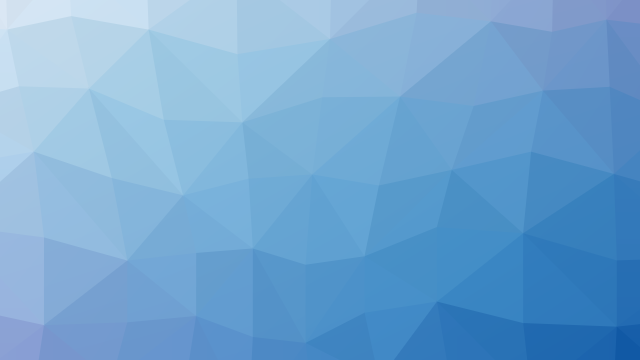
Reproduce this background procedurally as a WebGL 1 fragment shader.

```glsl
precision highp float;

uniform vec2 u_resolution;

#define GRID_SIZE vec2(8.73, 4.91)
#define GRID_OFFSET vec2(0.34, 0.40)
#define SWAY 0.43
#define SWELL 0.16
#define RIPPLE 0.19
#define FACET_CONTRAST 0.035
#define FACET_SLOPE 0.12
#define CORNER_TINT vec3(0.09, -0.07, -0.03)

float hash(vec2 p) {
    return fract(sin(dot(p, vec2(127.1, 311.7))) * 43758.5453);
}

// Mesh corner: a lattice point displaced by crossed waves
vec2 meshVertex(vec2 id) {
    float sway = SWAY * sin(0.75 * id.y - 1.05) * cos(0.72 * (id.x - 1.2));
    float swell = SWELL * cos(0.9 * (id.x - 3.0));
    float ripple = RIPPLE * cos(1.75 * (id.x - 3.2 + 0.75 * id.y));
    return id + vec2(sway, swell + ripple);
}

// Diagonal sweep from pale to deep blue, violet in the other two corners
vec3 skyColor(vec2 gridPos) {
    vec2 uv = clamp((gridPos + GRID_OFFSET) / GRID_SIZE, 0.0, 1.0);
    float t = 2.0 * (uv.x + uv.y);
    float across = uv.x - uv.y;
    vec3 color = mix(vec3(0.86, 0.91, 0.96), vec3(0.63, 0.80, 0.90), clamp(t, 0.0, 1.0));
    color = mix(color, vec3(0.42, 0.66, 0.83), clamp(t - 1.0, 0.0, 1.0));
    color = mix(color, vec3(0.24, 0.54, 0.77), clamp(t - 2.0, 0.0, 1.0));
    color = mix(color, vec3(0.08, 0.36, 0.66), clamp(t - 3.0, 0.0, 1.0));
    return color + CORNER_TINT * across * across - 0.02 * across;
}

// Signed distance to the line ab, positive on the inner side
float edgeDistance(vec2 p, vec2 a, vec2 b) {
    vec2 along = normalize(b - a);
    vec2 offset = p - a;
    return along.x * offset.y - along.y * offset.x;
}

// Facet color, premultiplied by its antialiased coverage
vec4 facet(vec2 p, vec2 a, vec2 b, vec2 c, float seed, float pixel) {
    float inside = min(edgeDistance(p, a, b), min(edgeDistance(p, b, c), edgeDistance(p, c, a)));
    float coverage = clamp(inside / pixel + 0.5, 0.0, 1.0);
    vec2 center = (a + b + c) / 3.0;
    vec3 color = skyColor(mix(center, p, FACET_SLOPE));
    color += FACET_CONTRAST * (seed - 0.5);
    return vec4(color, 1.0) * coverage;
}

void main() {
    // Grid space, with rows counted downward
    vec2 uv = gl_FragCoord.xy / u_resolution;
    vec2 p = vec2(uv.x, 1.0 - uv.y) * GRID_SIZE - GRID_OFFSET;
    float pixel = GRID_SIZE.x / u_resolution.x;

    // Gather both facets of every nearby cell
    vec4 sum = vec4(0.0);
    for (int y = -1; y <= 1; y++) {
        for (int x = -1; x <= 1; x++) {
            vec2 cell = floor(p) + vec2(float(x), float(y));
            vec2 a = meshVertex(cell);
            vec2 b = meshVertex(cell + vec2(1.0, 0.0));
            vec2 c = meshVertex(cell + vec2(1.0, 1.0));
            vec2 d = meshVertex(cell + vec2(0.0, 1.0));

            // Alternate the diagonal by turning the quad
            if (mod(cell.x + cell.y, 2.0) > 0.5) {
                vec2 first = a;
                a = b;
                b = c;
                c = d;
                d = first;
            }
            sum += facet(p, a, b, c, hash(cell), pixel);
            sum += facet(p, a, c, d, hash(cell + 19.3), pixel);
        }
    }

    gl_FragColor = vec4(sum.rgb / max(sum.a, 0.001), 1.0);
}
```
